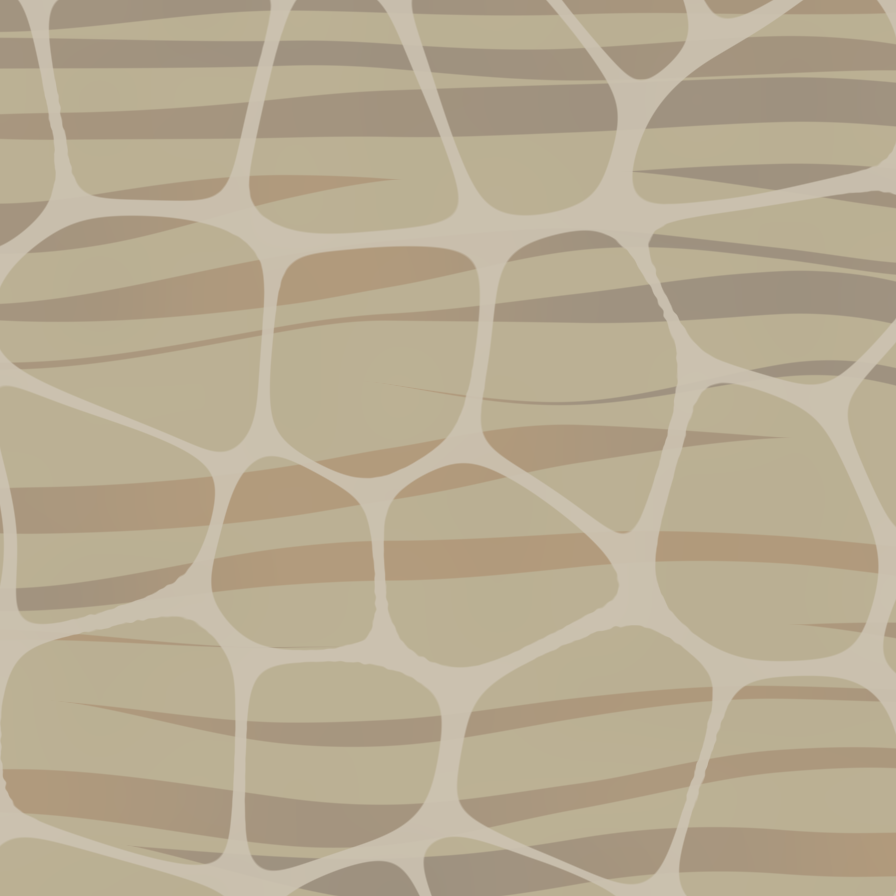
Give the GLSL for this pattern, as a WebGL 1 fragment shader.

```glsl
precision highp float;
// Pale rounded cell web laid over wavy, tapering brown and grey brush bands on sand.

uniform vec2 u_resolution;

// Colours
const vec3 SAND = vec3(0.732, 0.690, 0.578);
const vec3 WEB = vec3(0.800, 0.763, 0.695);
const vec3 BAND_TAN = vec3(0.695, 0.600, 0.480);
const vec3 BAND_GREY = vec3(0.612, 0.562, 0.495);

// Web: lengths below are in cell units, except the bend
const float CELLS = 4.1;
const float CELL_JITTER = 0.78;
const float CORNER_SHARPNESS = 15.0;
const float WEB_HALF_WIDTH = 0.030;
const float WEB_WIDTH_VARIATION = 0.030;
const float WEB_ROUGHNESS = 0.010;
const float WEB_BEND = 0.035;
const float WEB_OPACITY = 0.90;

// Bands: lengths are in canvas units
const int BAND_COUNT = 18;
const float BAND_SPACING = 0.082;
const float BAND_THICKNESS = 0.037;
const float BAND_GAP = 0.18;
const float BAND_SWAY = 0.13;
const float BAND_WANDER = 0.045;
const float BAND_OPACITY = 0.93;

float hash(vec2 p) {
  vec3 q = fract(vec3(p.xyx) * 0.1031);
  q += dot(q, q.yzx + 33.33);
  return fract((q.x + q.y) * q.z);
}

float noise(vec2 p) {
  vec2 i = floor(p);
  vec2 f = fract(p);
  f = f * f * (3.0 - 2.0 * f);
  float low = mix(hash(i), hash(i + vec2(1.0, 0.0)), f.x);
  float high = mix(hash(i + vec2(0.0, 1.0)), hash(i + vec2(1.0, 1.0)), f.x);
  return mix(low, high, f.y);
}

vec2 cellSeed(vec2 cell) {
  vec2 random = vec2(hash(cell + 17.0), hash(cell + 71.0));
  return cell + 0.5 + CELL_JITTER * (random - 0.5);
}

// Smoothed distance to the cell border, which rounds the corners
float borderDistance(vec2 p) {
  vec2 home = floor(p);
  vec2 nearest = vec2(0.0);
  float best = 100.0;
  for (int y = -1; y <= 1; y++) {
    for (int x = -1; x <= 1; x++) {
      vec2 cell = home + vec2(float(x), float(y));
      vec2 away = cellSeed(cell) - p;
      if (dot(away, away) < best) {
        best = dot(away, away);
        nearest = cell;
      }
    }
  }
  vec2 own = cellSeed(nearest) - p;
  float sum = 0.0;
  for (int y = -2; y <= 2; y++) {
    for (int x = -2; x <= 2; x++) {
      if (x == 0 && y == 0) continue;
      vec2 other = cellSeed(nearest + vec2(float(x), float(y))) - p;
      float d = dot(0.5 * (own + other), normalize(other - own));
      sum += exp(-CORNER_SHARPNESS * d);
    }
  }
  return -log(sum) / CORNER_SHARPNESS;
}

// Layer the tapering bands, one per row
vec3 paintBands(vec3 color, vec2 p, float pixel) {
  for (int i = 0; i < BAND_COUNT; i++) {
    float row = float(i) - 2.0;
    float level = (row + 0.5) * BAND_SPACING;
    float sway = BAND_SWAY * (noise(vec2(p.x * 2.3 + 4.0, level * 1.8 + 9.0)) - 0.5);
    float wander = BAND_WANDER * (noise(vec2(p.x * 3.1 + 20.0, row + 40.0)) - 0.5);
    float swell = noise(vec2(p.x * 2.2 + 7.0 * hash(vec2(row, 5.0)), row + 80.0));
    float halfWidth = BAND_THICKNESS * (swell - BAND_GAP);
    float d = abs(p.y - level - sway - wander) - halfWidth;
    float cover = 1.0 - smoothstep(-pixel, pixel, d);
    float grey = noise(vec2(p.x * 2.6 + 50.0, row * 0.7 + 120.0));
    vec3 tint = mix(BAND_TAN, BAND_GREY, smoothstep(0.15, 0.9, grey));
    color = mix(color, tint, cover * BAND_OPACITY);
  }
  return color;
}

void main() {
  vec2 p = gl_FragCoord.xy / u_resolution.y;
  float pixel = 1.0 / u_resolution.y;
  vec3 color = paintBands(SAND, p, pixel);

  // Bend the web, vary its width and roughen its edge in patches
  vec2 bend = vec2(noise(p * 5.0 + 3.0), noise(p * 5.0 + 31.0)) - 0.5;
  vec2 q = (p + WEB_BEND * bend) * CELLS + 12.0;
  float width = WEB_HALF_WIDTH + WEB_WIDTH_VARIATION * (noise(p * 6.0 + 60.0) - 0.5);
  float patches = smoothstep(0.5, 0.8, noise(p * 7.0 + 90.0));
  float rough = WEB_ROUGHNESS * patches * (noise(p * 150.0) - 0.5);
  float edge = borderDistance(q) - width + rough;
  float web = 1.0 - smoothstep(-pixel * CELLS, pixel * CELLS, edge);
  color = mix(color, WEB, web * WEB_OPACITY);

  // Faint paint mottling
  color += 0.008 * (noise(p * 9.0 + 200.0) - 0.5);
  gl_FragColor = vec4(color, 1.0);
}
```
